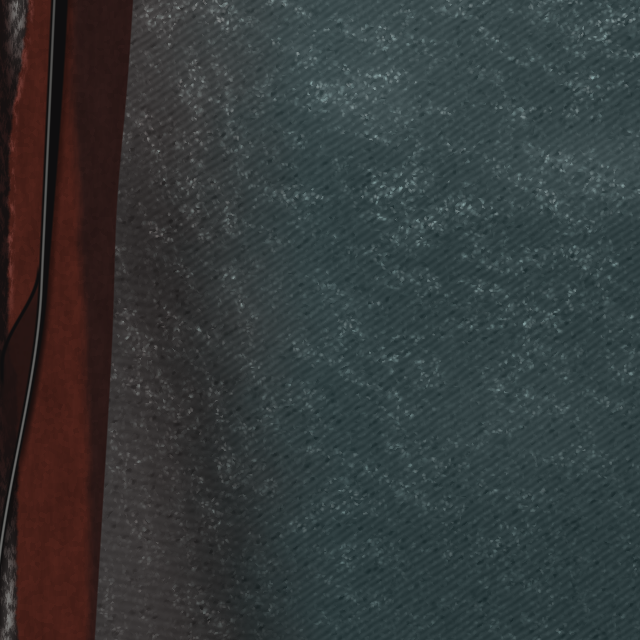
A three.js fragment shader for this texture:

```glsl
// Draws worn teal twill cloth beside a dark red painted frame with a loose black cable.
#define TEAL vec3(0.188, 0.246, 0.254)
#define UMBER vec3(0.212, 0.200, 0.199)
#define RED vec3(0.268, 0.118, 0.092)
#define DARK_RED vec3(0.150, 0.090, 0.085)
#define BLACK vec3(0.055, 0.052, 0.053)
#define PALE vec3(0.47, 0.47, 0.46)
#define TWILL_PITCH 0.0105
#define TWILL_DEPTH 0.020
#define GRAIN_SCALE 165.0
#define GRAIN_DEPTH 0.050
#define FLECK_GAIN 0.23

varying vec2 vUv;

vec2 hash2(vec2 p) {
  vec3 q = fract(p.xyx * vec3(0.1031, 0.1030, 0.0973));
  q += dot(q, q.yzx + 33.33);
  return fract((q.xx + q.yz) * q.zy);
}

// Cellular noise: x is the nearest distance, y the random value of that cell
vec2 cells(vec2 p) {
  vec2 best = vec2(2.0, 0.0);
  for (int j = -1; j <= 1; j++) {
    for (int i = -1; i <= 1; i++) {
      vec2 id = floor(p) + vec2(float(i), float(j));
      vec2 rnd = hash2(id);
      float d = length(id + rnd - p);
      if (d < best.x) best = vec2(d, fract(rnd.x * 7.3 + rnd.y * 3.1));
    }
  }
  return best;
}

// Layered, turned sines, roughly -1 to 1
float waves(vec2 p) {
  float sum = 0.0, amp = 0.5;
  for (int i = 0; i < 5; i++) {
    sum += amp * sin(p.x + 1.7 * sin(p.y * 0.8)) * cos(p.y + 1.3 * sin(p.x * 0.7));
    p = mat2(0.8, 0.6, -0.6, 0.8) * p * 1.8 + 2.3;
    amp *= 0.7;
  }
  return sum;
}

float blob(vec2 p, vec2 center, vec2 radius) {
  vec2 q = (p - center) / radius;
  return exp(-dot(q, q));
}

float band(float x, float lo, float hi, float soft) {
  return smoothstep(lo - soft, lo + soft, x) * (1.0 - smoothstep(hi - soft, hi + soft, x));
}

vec3 cloth(vec2 p) {
  // Umber by the frame, teal to the right
  float toTeal = smoothstep(0.22, 0.53, p.x - 0.06 * (0.5 - p.y) + 0.025 * waves(p * 14.0));
  vec3 color = mix(UMBER, TEAL, toTeal);

  // Soft folds and faded areas
  float light = 0.050 * blob(p, vec2(0.52, 0.98), vec2(0.45, 0.20));
  light += 0.050 * blob(p, vec2(0.95, 0.74), vec2(0.20, 0.07));
  light += 0.035 * blob(p, vec2(0.58, 0.84), vec2(0.10, 0.06));
  light += 0.025 * blob(p, vec2(0.80, 0.34), vec2(0.16, 0.10));
  light += 0.030 * blob(p, vec2(0.18, 0.16), vec2(0.10, 0.25));
  light += 0.020 * blob(p, vec2(0.43, 0.52), vec2(0.16, 0.12));
  float fold = (p.x - 0.25 - 0.20 * (0.65 - p.y)) / 0.08;
  light -= 0.042 * exp(-fold * fold) * (1.0 - smoothstep(0.55, 0.85, p.y));
  color += light - 0.015 * blob(p, vec2(0.85, 0.05), vec2(0.4, 0.2));

  // Worn patches: steep streaks at the left, flatter ones at the right
  vec2 steep = vec2(p.x * 0.8 + p.y * 0.5, p.y * 0.5 - p.x * 0.8) * vec2(70.0, 30.0);
  vec2 flatter = vec2(p.x + p.y * 0.3, p.y + p.x * 0.15) * vec2(26.0, 46.0);
  float wear = mix(waves(steep), waves(flatter), smoothstep(0.3, 0.5, p.x));
  float worn = smoothstep(-0.3, 0.8, wear) * (0.45 + 0.55 * smoothstep(0.0, 0.9, p.y));
  color += 0.035 * (worn - 0.2);

  // Twill ribs: rising at the right, almost level at the lower left
  float bend = 0.002 * waves(p * 30.0);
  float rising = sin(6.2832 * (p.y * 0.83 - p.x * 0.56 + bend) / TWILL_PITCH);
  float level = sin(6.2832 * (p.y + p.x * 0.2 + bend) / (TWILL_PITCH * 1.4));
  float turn = smoothstep(0.25, 0.45, p.x + 0.3 * (p.y - 0.3));
  color += TWILL_DEPTH * mix(0.5 * level, rising, turn);

  // Uneven threads with scattered bright flecks and dark pits
  vec2 warped = p + 0.004 * vec2(waves(p * 45.0), waves(p.yx * 52.0));
  vec2 fine = cells(warped * GRAIN_SCALE);
  vec2 coarse = cells(mat2(0.83, -0.56, 0.56, 0.83) * warped * GRAIN_SCALE * vec2(0.55, 0.8));
  float dots = (1.0 - smoothstep(0.05, 0.7, fine.x)) * smoothstep(0.55, 1.0, fine.y);
  dots += 0.6 * (1.0 - smoothstep(0.05, 0.55, coarse.x)) * smoothstep(0.6, 1.0, coarse.y);
  color += GRAIN_DEPTH * (0.5 * (fine.y + coarse.y) - 0.5) * (0.5 + worn);
  color += FLECK_GAIN * dots * (0.12 + worn) * mix(vec3(1.0, 0.94, 0.92), vec3(0.85, 1.0, 0.97), coarse.y);
  return color - 0.04 * (1.0 - smoothstep(0.1, 0.6, coarse.x)) * (1.0 - smoothstep(0.0, 0.2, coarse.y));
}

vec3 frame(vec2 p) {
  // Painted board with a shaded strip along the cloth
  float mottling = waves(p * vec2(75.0, 18.0));
  float start = mix(0.138, 0.112, smoothstep(0.2, 1.0, p.y)) + 0.005 * mottling;
  vec3 color = mix(RED, DARK_RED, smoothstep(start - 0.012, start + 0.012, p.x) * 0.9);
  color *= 1.0 + 0.10 * mottling + 0.12 * (cells(p * 130.0).y - 0.5);

  // Broken outer edge with pale chips
  float rim = mix(0.027, 0.014 + 0.030 * smoothstep(0.75, 1.0, p.y), smoothstep(0.40, 0.46, p.y));
  rim += 0.003 * waves(p * vec2(20.0, 70.0));
  float chips = smoothstep(-0.3, 0.7, waves(p * vec2(180.0, 70.0)));
  float worn = blob(p, vec2(0.028, 1.0), vec2(0.014, 0.09)) + blob(p, vec2(0.012, 0.04), vec2(0.014, 0.12));
  vec3 outside = mix(BLACK, DARK_RED, 0.3 + 0.7 * chips);
  outside = mix(outside, PALE, (0.3 + 0.7 * chips) * min(worn, 1.0));
  color = mix(outside, color, smoothstep(rim - 0.003, rim + 0.003, p.x));
  color += vec3(0.15, 0.10, 0.10) * chips * band(p.x, rim, rim + 0.008, 0.004) * smoothstep(0.45, 0.6, p.y);

  // Cable with its side branch and shadows
  float cable = 0.04 + 0.045 * p.y - 0.05 * (1.0 - smoothstep(0.05, 0.55, p.y));
  float branch = 0.003 + 0.058 * smoothstep(0.43, 0.58, p.y);
  float gap = band(p.x, branch, cable + 0.012, 0.006) * band(p.y, 0.30, 0.56, 0.06);
  color = mix(color, DARK_RED * 0.8, gap * 0.8);
  color = mix(color, BLACK, band(p.x, branch - 0.003, branch + 0.003, 0.002) * band(p.y, 0.40, 0.58, 0.01));
  float width = mix(0.005, 0.021, smoothstep(0.3, 1.0, p.y));
  color *= 1.0 - 0.3 * band(p.x, cable, cable + width + 0.007, 0.006);
  color = mix(color, BLACK, band(p.x, cable - 0.005, cable + width, 0.002));
  return mix(color, PALE, band(p.x, cable - 0.0018, cable + 0.0018, 0.0015) * mix(0.9, 0.6, p.y));
}

void main() {
  float edge = 0.148 + 0.060 * vUv.y - 0.006 * blob(vUv, vec2(0.2, 0.68), vec2(1.0, 0.15));
  float onCloth = smoothstep(edge - 0.0015, edge + 0.0015, vUv.x);
  gl_FragColor = vec4(mix(frame(vUv), cloth(vUv), onCloth), 1.0);
}
```
